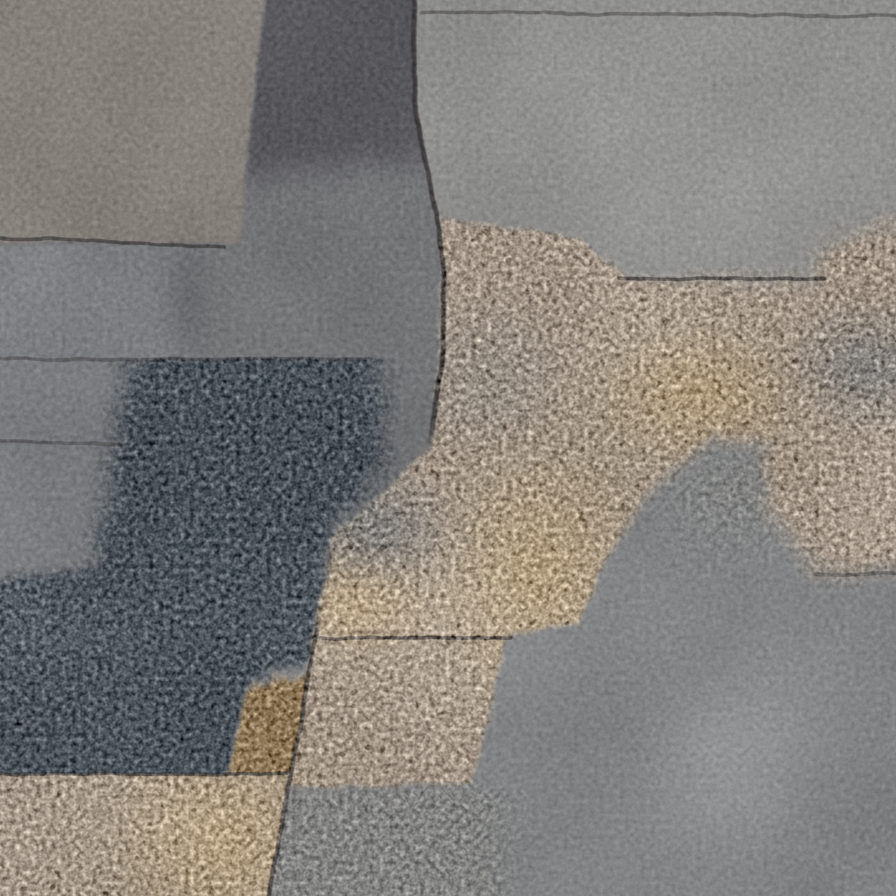
Reproduce this texture procedurally as a WebGL 2 fragment shader.

```glsl
#version 300 es
precision highp float;

uniform vec2 u_resolution;
out vec4 fragColor;

const int CORNERS = 12;

vec2 hashGradient(vec2 cell) {
  vec3 h = fract(cell.xyx * vec3(0.1031, 0.1030, 0.0973));
  h += dot(h, h.yzx + 33.33);
  return fract((h.xx + h.yz) * h.zy) * 2.0 - 1.0;
}

float gradientNoise(vec2 p) {
  vec2 i = floor(p), f = fract(p), e = vec2(0, 1);
  vec2 w = f * f * (3.0 - 2.0 * f);
  float low = mix(dot(hashGradient(i), f), dot(hashGradient(i + e.yx), f - e.yx), w.x);
  float high = mix(dot(hashGradient(i + e), f - e), dot(hashGradient(i + 1.0), f - 1.0), w.x);
  return mix(low, high, w.y);
}

float fbm(vec2 p, int octaves) {
  float sum = 0.0, gain = 1.0;
  for (int i = 0; i < octaves; i++) {
    sum += gain * gradientNoise(p);
    p = p * 2.03 + 17.3;
    gain *= 0.5;
  }
  return sum;
}

// Signed distance to a closed polygon, negative inside
float polygonDistance(vec2 p, vec2 v[CORNERS]) {
  float d = 9.0, side = 1.0;
  for (int i = 0, j = CORNERS - 1; i < CORNERS; j = i, i++) {
    vec2 e = v[j] - v[i], w = p - v[i];
    d = min(d, length(w - e * clamp(dot(w, e) / dot(e, e), 0.0, 1.0)));
    bvec3 c = bvec3(p.y >= v[i].y, p.y < v[j].y, e.x * w.y > e.y * w.x);
    if (all(c) || all(not(c))) side = -side;
  }
  return side * d;
}

// Coverage rising from 0 to 1 as d passes through zero
float rise(float d, float soft) { return smoothstep(-soft, soft, d); }

float blob(vec2 p, float x, float y, float rx, float ry) {
  vec2 q = (p - vec2(x, y)) / vec2(rx, ry);
  return exp(-dot(q, q));
}

// Thin, nearly level joint from x0 to x1
float joint(vec2 p, float x0, float x1, float y, float tilt) {
  float d = length(vec2(p.x - clamp(p.x, x0, x1), p.y - y - tilt * (p.x - x0)));
  return 1.0 - smoothstep(0.001, 0.003, d);
}

float upperCrackX(float y) {
  return 0.462 + 0.033 * smoothstep(0.92, 0.68, y) - 0.015 * smoothstep(0.62, 0.5, y);
}

void main() {
  vec2 uv = gl_FragCoord.xy / u_resolution;
  vec2 warp = vec2(fbm(uv * 28.0, 3), fbm(uv * 28.0 + 41.0, 3));
  vec2 p = uv + 0.003 * warp, ragged = uv + 0.014 * warp;
  float cloud = fbm(uv * 5.0 + 3.0, 4), grain = fbm(uv * 175.0, 2);
  float toUpper = upperCrackX(uv.y) - p.x, toLower = 0.30 + 0.18 * uv.y - p.x;
  float slant = 0.274 + 0.11 * (uv.y - 0.8) - p.x;

  // Smooth concrete slabs
  vec3 colour = mix(vec3(0.505, 0.51, 0.515), vec3(0.555, 0.555, 0.55), smoothstep(0.4, 0.75, uv.y));
  colour = mix(colour, vec3(0.455, 0.457, 0.465), rise(toUpper, 0.003) * rise(uv.y - 0.42, 0.08));
  colour = mix(colour, vec3(0.525, 0.503, 0.48), rise(slant, 0.006) * rise(p.y - 0.73, 0.003));
  colour = mix(colour, vec3(0.49, 0.495, 0.505), rise(0.22 - ragged.x, 0.04) * rise(0.727 - p.y, 0.003));
  colour -= 0.07 * blob(uv, 0.21, 0.67, 0.025, 0.06);
  float strip = rise(-slant, 0.005) * rise(toUpper, 0.002);
  strip *= smoothstep(0.775, 0.845, ragged.y - 0.1 * (uv.x - 0.35));
  colour = mix(colour, vec3(0.335, 0.335, 0.355), strip);
  colour += 0.05 * blob(uv, 0.8, 0.17, 0.1, 0.1) + 0.03 * blob(uv, 0.86, 0.82, 0.12, 0.12);
  colour += 0.055 * cloud;

  // Dark blue aggregate
  vec2 darkShape[CORNERS] = vec2[](vec2(0.155, 0.66), vec2(0.415, 0.66), vec2(0.43, 0.53),
    vec2(0.43, 0.48), vec2(0.38, 0.42), vec2(0.365, 0.36), vec2(0.355, 0.27), vec2(0.275, 0.235),
    vec2(0.25, 0.08), vec2(-0.1, 0.08), vec2(-0.1, 0.33), vec2(0.105, 0.37));
  float dark = rise(-polygonDistance(ragged, darkShape), mix(0.01, 0.026, smoothstep(0.3, 0.45, uv.y)));
  dark *= rise(0.6 - p.y, 0.003) * rise(p.y - 0.136, 0.002);
  vec3 slate = vec3(0.29, 0.32, 0.35) + 0.045 * blob(uv, 0.05, 0.3, 0.2, 0.06);
  colour = mix(colour, slate + 0.04 * cloud, dark);
  float roughness = mix(0.09, 0.36, dark);

  // Grey gravel along the margins of the sand
  float gravel = rise(0.12 - ragged.y, 0.015) * rise(-toLower, 0.003) * rise(0.56 - ragged.x, 0.05);
  gravel = max(gravel, 0.75 * blob(uv, 0.82, 0.45, 0.07, 0.06));
  colour = mix(colour, vec3(0.51, 0.51, 0.505), gravel);
  roughness = mix(roughness, 0.32, gravel);

  // Sand aggregate: two overlapping areas, a corner and an ochre wedge
  vec2 upperSand[CORNERS] = vec2[](vec2(0.492, 0.757), vec2(0.65, 0.733), vec2(0.7, 0.69),
    vec2(0.9, 0.688), vec2(0.925, 0.733), vec2(1.05, 0.765), vec2(1.05, 0.362), vec2(0.91, 0.358),
    vec2(0.853, 0.44), vec2(0.853, 0.5), vec2(0.795, 0.515), vec2(0.49, 0.55));
  vec2 lowerSand[CORNERS] = vec2[](vec2(0.495, 0.63), vec2(0.8, 0.6), vec2(0.8, 0.517),
    vec2(0.722, 0.447), vec2(0.677, 0.375), vec2(0.645, 0.303), vec2(0.566, 0.29), vec2(0.527, 0.125),
    vec2(0.319, 0.121), vec2(0.345, 0.27), vec2(0.371, 0.4), vec2(0.479, 0.5));
  float fuzz = smoothstep(0.65, 0.86, uv.x);
  vec2 q = mix(p, ragged, 0.3 + 0.7 * fuzz);
  float sandDistance = min(polygonDistance(q, upperSand), polygonDistance(q, lowerSand));
  float sand = rise(-sandDistance, mix(0.005, 0.022, fuzz));
  float corner = rise(0.136 - p.y, 0.002) * rise(toLower, 0.002);
  float wedge = rise(p.x - 0.228 - 0.2 * uv.y, 0.005) * rise(toLower, 0.002);
  wedge *= rise(p.y - 0.136, 0.002) * rise(0.165 + 0.25 * uv.x - ragged.y, 0.007);
  float gold = blob(uv, 0.78, 0.56, 0.09, 0.06) + blob(uv, 0.6, 0.36, 0.09, 0.12);
  gold += blob(uv, 0.25, 0.06, 0.1, 0.1) + blob(uv, 0.4, 0.33, 0.06, 0.05);
  float ash = blob(uv, 0.42, 0.41, 0.07, 0.05) + blob(uv, 0.97, 0.59, 0.07, 0.05);
  ash += 0.4 * blob(uv, 0.55, 0.57, 0.08, 0.08);
  vec3 sandColour = mix(vec3(0.64, 0.59, 0.535), vec3(0.71, 0.625, 0.49), min(gold, 1.0) * 0.75);
  sandColour = mix(sandColour, vec3(0.5, 0.495, 0.49), min(ash, 1.0) * 0.85);
  sandColour = mix(sandColour, vec3(0.56, 0.475, 0.35), wedge);
  sand = max(sand, max(corner, wedge));
  colour = mix(colour, sandColour + 0.06 * cloud, sand);
  roughness = mix(roughness, 0.4, sand);

  // Cracks and joints
  float strong = max(joint(p, 0.0, 0.32, 0.136, 0.0), joint(p, 0.35, 0.57, 0.288, 0.0));
  strong = max(strong, max(joint(p, 0.69, 0.92, 0.689, 0.0), joint(p, 0.0, 0.25, 0.735, -0.04)));
  float faint = max(joint(p, 0.47, 1.0, 0.987, -0.01), joint(p, 0.0, 0.14, 0.508, -0.03));
  faint = max(faint, max(joint(p, 0.0, 0.41, 0.599, 0.0), joint(p, 0.91, 1.0, 0.358, 0.02)));
  float upper = smoothstep(0.0045, 0.001, abs(toUpper)) * rise(uv.y - 0.51, 0.02);
  float lower = smoothstep(0.004, 0.001, abs(toLower)) * rise(0.31 - uv.y, 0.03);
  float cracks = max(max(0.6 * strong, 0.4 * faint), max(0.8 * upper, 0.65 * lower));
  colour = mix(colour, vec3(0.2, 0.19, 0.19), cracks);

  // Mineral grain with darker stones in the sand
  colour += grain * roughness * vec3(1.0, 0.98, 0.95);
  colour -= 0.16 * sand * smoothstep(0.22, 0.45, gradientNoise(uv * 130.0 + 7.0));
  fragColor = vec4(clamp(colour, 0.0, 1.0), 1.0);
}
```
